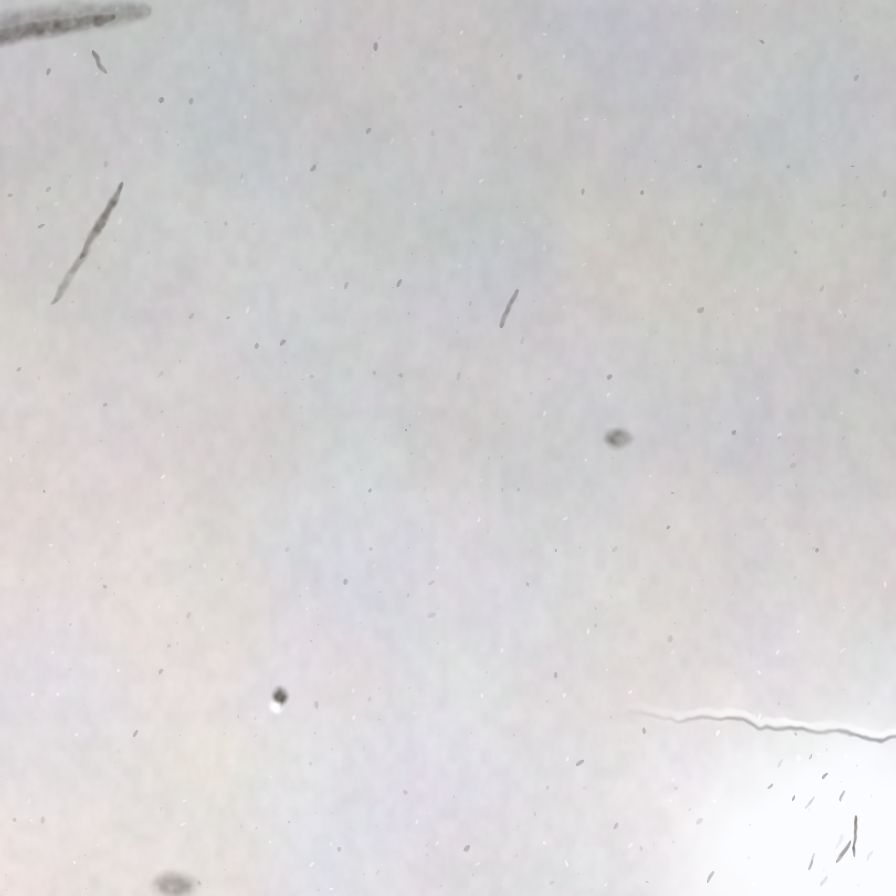
A WebGL 2 fragment shader for this texture:

```glsl
#version 300 es
precision highp float;

uniform vec2 u_resolution;
out vec4 fragColor;

float hash(vec2 cell) {
    vec3 q = fract(vec3(cell.xyx) * 0.1031);
    q += dot(q, q.yzx + 33.33);
    return fract((q.x + q.y) * q.z);
}

float valueNoise(vec2 p) {
    vec2 cell = floor(p), f = fract(p);
    vec2 w = f * f * f * (f * (f * 6.0 - 15.0) + 10.0);
    float low = mix(hash(cell), hash(cell + vec2(1, 0)), w.x);
    float high = mix(hash(cell + vec2(0, 1)), hash(cell + vec2(1, 1)), w.x);
    return mix(low, high, w.y);
}

// Centred fractal noise, roughly -0.5 to 0.5
float fbm(vec2 p, int octaves) {
    float sum = 0.0, amplitude = 0.5;
    for (int i = 0; i < octaves; i++) {
        sum += amplitude * (valueNoise(p) - 0.5);
        p = mat2(0.8, 0.6, -0.6, 0.8) * p * 2.03 + 17.3;
        amplitude *= 0.5;
    }
    return sum;
}

float softDisc(vec2 p, vec2 center, vec2 radius) {
    return 1.0 - smoothstep(0.25, 1.0, length((p - center) / radius));
}

// Soft line that thins out towards both ends
float stroke(vec2 p, vec2 a, vec2 b, float width) {
    vec2 axis = b - a;
    float t = clamp(dot(p - a, axis) / dot(axis, axis), 0.0, 1.0);
    float taper = 0.35 + 0.65 * sqrt(4.0 * t * (1.0 - t));
    return 1.0 - smoothstep(0.2, 1.0, length(p - a - axis * t) / (width * taper));
}

// Sparse slanted flecks, one candidate in each grid cell
float flecks(vec2 p, float cells, float density, float seed) {
    vec2 cell = floor(p * cells), f = fract(p * cells);
    vec2 id = cell + seed;
    float present = step(hash(id), density);
    vec2 center = 0.35 + 0.3 * vec2(hash(id + 11.7), hash(id + 37.1));
    float angle = 0.5 + 1.3 * hash(id + 71.9);
    vec2 halfAxis = vec2(cos(angle), sin(angle)) * mix(0.02, 0.13, hash(id + 5.3));
    float mark = stroke(f, center - halfAxis, center + halfAxis, 0.11);
    return present * mark * mix(0.3, 1.0, hash(id + 91.0));
}

vec3 plaster(vec2 p) {
    float height = p.y + 0.2 * (p.x - 0.5) + 0.12 * fbm(p * 4.0, 3);
    float light = 1.0 - smoothstep(0.05, 0.92, height);
    float warmth = (1.0 - smoothstep(0.0, 0.5, p.x)) * (1.0 - smoothstep(0.3, 0.75, p.y));
    vec3 color = mix(vec3(0.770, 0.768, 0.768), vec3(0.885, 0.878, 0.890), light);
    color += warmth * vec3(0.022, 0.002, -0.014);

    // Faint cloudy tints and fine mottling
    color += vec3(0.055, 0.010, -0.060) * fbm(p * 6.0 + 3.7, 3);
    color += vec3(0.020, -0.024, 0.018) * fbm(p * 8.0 + 29.0, 3);
    color += 0.045 * fbm(p * 12.0 + 51.0, 3);
    color += 0.050 * fbm(p * vec2(85.0, 65.0), 3);
    color += vec3(0.016, -0.008, 0.010) * fbm(p * 45.0 + 83.0, 2);
    return color;
}

// Dark scuffs crowding the edge of the glare
float glareScratches(vec2 p) {
    float mark = 0.0;
    for (int i = 0; i < 14; i++) {
        vec2 id = vec2(float(i), 7.0);
        vec2 start = vec2(0.77 + 0.23 * hash(id), 0.01 + 0.16 * hash(id + 19.0));
        vec2 reach = vec2(0.008, 0.014) * (0.3 + hash(id + 43.0));
        mark = max(mark, stroke(p, start, start + reach, 0.0025) * hash(id + 67.0));
    }
    mark = max(mark, stroke(p, vec2(0.933, 0.037), vec2(0.948, 0.062), 0.004));
    return max(mark, stroke(p, vec2(0.953, 0.045), vec2(0.957, 0.088), 0.003));
}

void main() {
    vec2 p = gl_FragCoord.xy / u_resolution;
    vec2 rough = p + 0.007 * vec2(fbm(p * 70.0, 2), fbm(p * 70.0 + 40.0, 2));
    float grain = 0.75 + 0.9 * fbm(p * 110.0 + 9.0, 2);
    vec3 color = plaster(p);

    // Glare in the lower corner
    float reach = length((p - vec2(0.94, 0.05)) / vec2(1.0, 0.82)) + 0.07 * fbm(p * 18.0, 3);
    color += 0.045 * (1.0 - smoothstep(0.1, 0.42, reach));
    color = mix(color, vec3(0.985, 0.988, 1.0), 1.0 - smoothstep(0.10, 0.23, reach));

    // Scattered pits and pale chips
    color -= 0.17 * flecks(rough, 30.0, 0.10, 3.0);
    color -= 0.07 * flecks(rough, 58.0, 0.10, 47.0);
    color += 0.08 * flecks(rough, 42.0, 0.09, 113.0);

    // Scratches and smudges
    float dark = 0.85 * stroke(rough, vec2(-0.06, 0.951), vec2(0.125, 0.980), 0.016);
    dark = max(dark, 0.45 * stroke(rough, vec2(-0.05, 0.966), vec2(0.165, 0.988), 0.024));
    dark = max(dark, 0.70 * stroke(rough, vec2(0.137, 0.795), vec2(0.090, 0.712), 0.007));
    dark = max(dark, 0.40 * stroke(rough, vec2(0.105, 0.735), vec2(0.058, 0.660), 0.007));
    dark = max(dark, 0.60 * stroke(rough, vec2(0.103, 0.942), vec2(0.119, 0.918), 0.005));
    dark = max(dark, 0.55 * stroke(rough, vec2(0.577, 0.677), vec2(0.559, 0.634), 0.005));
    dark = max(dark, 0.75 * softDisc(rough, vec2(0.689, 0.510), vec2(0.021, 0.016)));
    dark = max(dark, 0.50 * softDisc(rough, vec2(0.196, 0.012), vec2(0.032, 0.021)));
    dark = max(dark, softDisc(rough, vec2(0.313, 0.223), vec2(0.012, 0.013)));
    dark = max(dark, 0.75 * glareScratches(rough));
    color = mix(color, vec3(0.37, 0.35, 0.33), clamp(dark * grain, 0.0, 1.0));
    color = mix(color, vec3(1.0), softDisc(rough, vec2(0.309, 0.211), vec2(0.011)));

    // Raised crack with a shadowed lower lip
    float ridge = 0.207 - 0.13 * max(p.x - 0.8, 0.0) + 0.020 * fbm(vec2(p.x * 28.0, 4.0), 3);
    float offset = rough.y - ridge;
    float fade = smoothstep(0.66, 0.90, p.x) * (0.7 + 0.8 * fbm(p * 35.0, 2));
    color = mix(color, vec3(1.0), fade * (1.0 - smoothstep(0.001, 0.006, abs(offset))));
    color = mix(color, vec3(0.5), 0.7 * fade * (1.0 - smoothstep(0.0, 0.004, abs(offset + 0.007))));

    fragColor = vec4(clamp(color, 0.0, 1.0), 1.0);
}
```
